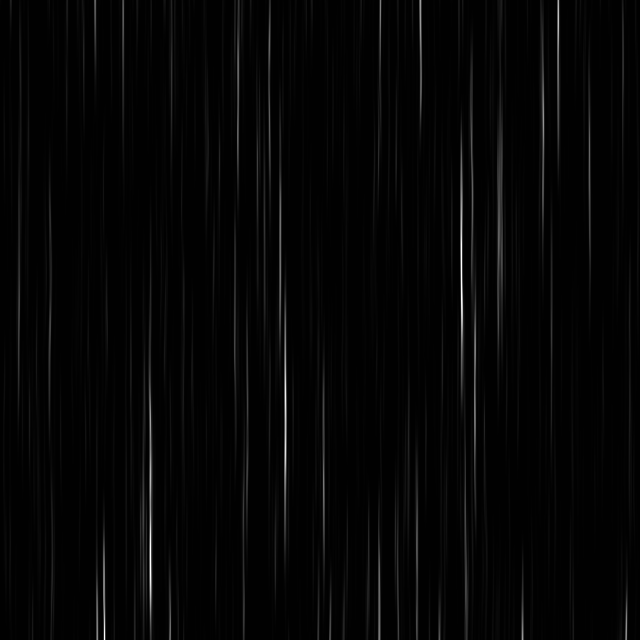
Write a WebGL 1 fragment shader that draws this texture.

```glsl
precision highp float;

uniform vec2 u_resolution;

const vec3 BLACK = vec3(0.004);
const vec3 SILVER = vec3(1.0);

float hash(vec2 p) {
  return fract(sin(dot(p, vec2(127.1, 311.7))) * 43758.5453);
}

// Smooth random values down one column; a high rarity leaves few bright knots.
float columnNoise(float column, float y, float rarity, float seed) {
  float shifted = y + 40.0 * hash(vec2(column, seed + 7.3));
  float knot = floor(shifted);
  float blend = smoothstep(0.0, 1.0, shifted - knot);
  float below = pow(hash(vec2(column + seed, knot)), rarity);
  float above = pow(hash(vec2(column + seed, knot + 1.0)), rarity);
  return mix(below, above, blend);
}

// Neighbouring columns blended sideways, each with its own vertical phase.
float streakNoise(vec2 p, float rarity, float seed) {
  float column = floor(p.x);
  float blend = smoothstep(0.0, 1.0, p.x - column);
  return mix(columnNoise(column, p.y, rarity, seed),
             columnNoise(column + 1.0, p.y, rarity, seed), blend);
}

void main() {
  vec2 uv = gl_FragCoord.xy / u_resolution;

  // Slight sideways wander keeps the strands from being ruler straight.
  float wander = streakNoise(uv * vec2(24.0, 7.0), 1.0, 11.0) - 0.5;
  vec2 p = uv + vec2(0.0025 * wander, 0.0);

  // Rare long streaks over a bed of shorter, dimmer ones.
  float longStreaks = streakNoise(p * vec2(370.0, 3.6), 52.0, 23.0);
  float shortStreaks = streakNoise(p * vec2(450.0, 7.0), 24.0, 59.0);

  // Loose bundles and fine fibres vary the strength.
  float bundles = 0.3 + 1.4 * streakNoise(uv * vec2(32.0, 2.5), 1.0, 37.0);
  float fibres = 0.5 + streakNoise(p * vec2(640.0, 16.0), 1.0, 71.0);

  float light = (0.9 * longStreaks + 0.13 * shortStreaks) * bundles * fibres;
  gl_FragColor = vec4(mix(BLACK, SILVER, clamp(light, 0.0, 1.0)), 1.0);
}
```
